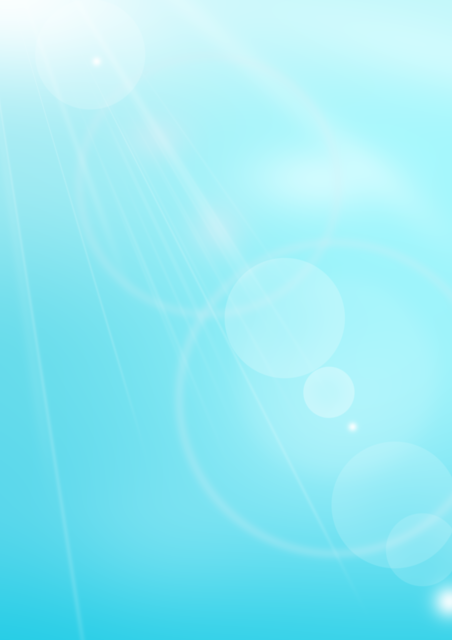
Give the GLSL for this background, as a WebGL 1 fragment shader.

```glsl
precision highp float;

uniform vec2 u_resolution;

const vec3 WHITE = vec3(1.0);
const vec3 ICE = vec3(0.87, 0.99, 1.0);
const vec3 BLUSH = vec3(0.84, 0.93, 0.96);
const vec2 SUN = vec2(-0.073, 1.309);

float hash(float n) {
  return fract(sin(n * 127.1) * 43758.5453);
}

// Five colour stops from the bottom to the top
vec3 ramp(float y, vec3 a, vec3 b, vec3 c, vec3 d, vec3 e) {
  vec3 col = mix(a, b, smoothstep(-0.06, 0.22, y));
  col = mix(col, c, smoothstep(0.15, 0.47, y));
  col = mix(col, d, smoothstep(0.42, 0.78, y));
  return mix(col, e, smoothstep(0.74, 1.0, y));
}

vec3 backdrop(vec2 p) {
  vec3 left = ramp(p.y, vec3(0.13, 0.80, 0.90), vec3(0.34, 0.84, 0.92),
    vec3(0.40, 0.86, 0.92), vec3(0.64, 0.92, 0.95), vec3(0.80, 0.96, 0.98));
  vec3 right = ramp(p.y, vec3(0.20, 0.82, 0.91), vec3(0.46, 0.89, 0.95),
    vec3(0.60, 0.95, 0.98), vec3(0.64, 0.97, 0.99), vec3(0.76, 0.97, 0.98));
  return mix(left, right, smoothstep(-0.05, 0.62, p.x));
}

// Soft elliptical glow, turned by an angle
float glow(vec2 p, vec2 center, vec2 size, float turn) {
  vec2 d = p - center;
  float c = cos(turn);
  float s = sin(turn);
  d = vec2(c * d.x + s * d.y, c * d.y - s * d.x) / size;
  return exp(-dot(d, d));
}

// Lens disc, a little brighter towards its rim
float disc(vec2 p, vec2 center, float radius, float edge) {
  float d = length(p - center);
  float rim = mix(0.65, 1.0, smoothstep(0.1, 1.0, d / radius));
  return rim * (1.0 - smoothstep(radius - edge, radius + edge, d));
}

float ring(vec2 p, vec2 center, float radius, float width) {
  float d = (length(p - center) - radius) / width;
  return exp(-d * d);
}

// Beam from the sun; polar holds angle and distance
float ray(vec2 polar, float angle, float width, float start, float end) {
  float d = (polar.x - angle) / width;
  float fade = smoothstep(start, start + 0.2, polar.y)
    * (1.0 - smoothstep(end - 0.25, end, polar.y));
  return exp(-d * d) * fade;
}

float beams(vec2 p) {
  vec2 d = p - SUN;
  vec2 polar = vec2(atan(d.x, -d.y), length(d));
  float light = 0.13 * ray(polar, 0.153, 0.0035, 0.25, 1.5);
  light += 0.08 * ray(polar, 0.142, 0.012, 0.25, 1.15);
  light += 0.13 * ray(polar, 0.287, 0.0025, 0.3, 1.1);
  light += 0.13 * ray(polar, 0.345, 0.010, 0.2, 0.86);
  light += 0.14 * ray(polar, 0.471, 0.0025, 0.4, 1.45);
  light += 0.18 * ray(polar, 0.555, 0.013, 0.2, 1.0);
  light += 0.20 * ray(polar, 0.850, 0.035, 0.2, 1.15);
  // Faint scattered streaks
  for (int i = 0; i < 12; i++) {
    float n = float(i) + 1.0;
    float angle = 0.36 + 0.36 * hash(n);
    float start = 0.4 + 0.25 * hash(n + 20.0);
    float end = start + 0.45 + 0.2 * hash(n + 40.0);
    light += 0.07 * ray(polar, angle, 0.003, start, end);
  }
  return light;
}

void main() {
  vec2 p = gl_FragCoord.xy / u_resolution.y;
  float edge = 1.0 / u_resolution.y;
  vec3 col = backdrop(p);

  // Broad clouds of light
  col = mix(col, ICE, 0.55 * glow(p, vec2(0.68, 0.92), vec2(0.30, 0.055), -0.25));
  col = mix(col, ICE, 0.75 * glow(p, vec2(0.50, 0.72), vec2(0.115, 0.055), 0.0));
  col = mix(col, ICE, 0.35 * glow(p, vec2(0.53, 0.35), vec2(0.17, 0.13), 0.3));
  col = mix(col, ICE, 0.14 * glow(p, vec2(0.25, 0.17), vec2(0.15, 0.13), 0.0));
  col = mix(col, BLUSH, 0.50 * glow(p, vec2(0.245, 0.785), vec2(0.050, 0.038), 0.0));
  col = mix(col, BLUSH, 0.50 * glow(p, vec2(0.340, 0.642), vec2(0.045), 0.0));
  col = mix(col, WHITE, 0.92 * glow(p, vec2(0.0, 1.02), vec2(0.24, 0.12), -0.15));

  // Halo rings and sun beams
  col = mix(col, BLUSH, 0.22 * ring(p, vec2(0.326, 0.711), 0.202, 0.009));
  col = mix(col, BLUSH, 0.26 * ring(p, vec2(0.523, 0.378), 0.243, 0.009));
  col = mix(col, WHITE, beams(p));

  // Lens discs
  col = mix(col, WHITE, 0.09 * disc(p, vec2(0.527, 0.410), 0.155, 0.025));
  col = mix(col, WHITE, 0.22 * disc(p, vec2(0.445, 0.503), 0.094, edge));
  col = mix(col, WHITE, 0.32 * disc(p, vec2(0.514, 0.387), 0.040, edge));
  col = mix(col, WHITE, 0.15 * disc(p, vec2(0.617, 0.211), 0.099, edge));
  col = mix(col, WHITE, 0.14 * disc(p, vec2(0.660, 0.141), 0.057, edge));
  col = mix(col, WHITE, 0.17 * disc(p, vec2(0.141, 0.915), 0.086, edge));

  // Bright sparkles
  col = mix(col, WHITE, 0.85 * glow(p, vec2(0.151, 0.904), vec2(0.007), 0.0));
  col = mix(col, WHITE, 0.85 * glow(p, vec2(0.551, 0.333), vec2(0.007), 0.0));
  col = mix(col, WHITE, 0.90 * glow(p, vec2(0.703, 0.060), vec2(0.025), 0.0));
  gl_FragColor = vec4(col, 1.0);
}
```
